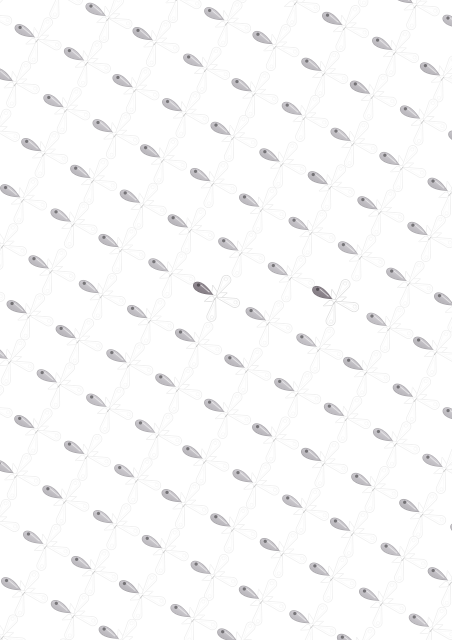
Reproduce this pattern procedurally as a WebGL 1 fragment shader.

```glsl
precision highp float;
// Slanted lattice of faint four-petal flowers, each with one glossy grey petal.

uniform vec2 u_resolution;

// The canvas is 100 units high.
const float CANVAS_HEIGHT = 100.0;
const vec2 FIRST_FLOWER = vec2(5.8, 93.9);
const vec2 STEP_ACROSS = vec2(7.67, -3.87);
const vec2 STEP_DOWN = vec2(-3.28, -7.08);
const float LEAF_LENGTH = 3.5;

vec2 hash22(vec2 p) {
  vec3 h = fract(vec3(p.xyx) * vec3(0.1031, 0.1030, 0.0973));
  h += dot(h, h.yzx + 33.33);
  return fract((h.xx + h.yz) * h.zy);
}

float cross2(vec2 a, vec2 b) {
  return a.x * b.y - a.y * b.x;
}

// Coordinates of p along an axis at the given angle in degrees.
vec2 alongAxis(vec2 p, float degrees) {
  float a = radians(degrees);
  vec2 axis = vec2(cos(a), sin(a));
  return vec2(dot(p, axis), cross2(axis, p));
}

float cover(float d, float px) {
  return clamp(0.5 - d / px, 0.0, 1.0);
}

float stroke(float d, float halfWidth, float px) {
  return cover(abs(d) - halfWidth, px);
}

float segment(vec2 p, vec2 a, vec2 b) {
  vec2 ab = b - a;
  return length(p - a - ab * clamp(dot(p - a, ab) / dot(ab, ab), 0.0, 1.0));
}

// Capsule along +x with radius r1 at the origin and r2 at distance h.
float taperedCapsule(vec2 p, float r1, float r2, float h) {
  p.y = abs(p.y);
  float b = (r1 - r2) / h;
  float a = sqrt(1.0 - b * b);
  float k = dot(p, vec2(a, -b));
  if (k < 0.0) return length(p) - r1;
  if (k > a * h) return length(p - vec2(h, 0.0)) - r2;
  return dot(p, vec2(b, a)) - r1;
}

// Teardrop with its round end at the origin and its tip at x = len.
float teardrop(vec2 p, float len, float halfWidth) {
  float k = 6.75 * halfWidth * halfWidth;
  float t = p.x / len;
  float s = max(1.0 - t, 0.0);
  float f = p.y * p.y - k * t * s * s;
  vec2 slope = vec2(-k / len * s * (1.0 - 3.0 * t), 2.0 * p.y);
  return max(f / max(length(slope), 0.05), p.x - len);
}

vec3 drawSepal(vec3 col, vec2 p, float angle, float ink, float px) {
  float d = taperedCapsule(alongAxis(p, angle) - vec2(0.7, 0.0), 0.42, 0.04, 1.15);
  return mix(col, vec3(1.0 - ink), stroke(d, 0.05, px));
}

vec3 drawPalePetal(vec3 col, vec2 p, float angle, float ink, float px) {
  vec2 q = alongAxis(p, angle) - vec2(0.4, 0.0);
  float d = taperedCapsule(q, 0.1, 0.72, 2.75);
  col = mix(col, vec3(1.0), cover(d, px));
  col = mix(col, vec3(1.0 - ink), stroke(d, 0.055, px));
  // Inner contour and curl at the round end
  col = mix(col, vec3(1.0 - 0.35 * ink), stroke(d + 0.26, 0.05, px));
  float curl = length(q - vec2(2.8, 0.1)) - 0.24;
  return mix(col, vec3(1.0 - 0.5 * ink), stroke(curl, 0.05, px));
}

vec3 drawGlossyPetal(vec3 col, vec2 p, vec3 tone, float px) {
  vec2 q = alongAxis(p - vec2(-3.46, 2.08), -29.5);
  float d = teardrop(q, LEAF_LENGTH, 0.75);
  float inside = cover(d, px);
  vec3 body = tone * (1.0 + 0.07 * smoothstep(-0.5, 0.5, q.y));
  body = mix(body, tone * 0.82, 0.7 * smoothstep(-0.2, 0.0, d));
  // Dark curl and light streak
  float spot = length(q - vec2(0.78, 0.2)) - 0.25;
  body = mix(body, tone * 0.62, cover(spot, max(px, 0.12)));
  float streak = segment(q, vec2(1.15, 0.38), vec2(2.75, 0.08)) - 0.07;
  body = mix(body, vec3(0.94), 0.75 * cover(streak, max(px, 0.12)));
  return mix(col, body, inside);
}

vec3 drawFlower(vec3 col, vec2 p, vec3 tone, float ink, float px) {
  col = drawSepal(col, p, 202.0, ink, px);
  col = drawSepal(col, p, 104.0, ink, px);
  col = drawSepal(col, p, 20.0, ink, px);
  col = drawPalePetal(col, p, 58.0, ink, px);
  col = drawPalePetal(col, p, -17.0, ink, px);
  col = drawPalePetal(col, p, -102.0, ink, px);
  col = drawGlossyPetal(col, p, tone, px);
  float dash = segment(p, vec2(-0.2, -0.4), vec2(0.15, 0.02)) - 0.06;
  return mix(col, vec3(0.78), cover(dash, px));
}

// One for the two flowers with a deeper tone, zero elsewhere.
float isDeep(vec2 cell) {
  float d = min(distance(cell, vec2(7.0, 2.0)), distance(cell, vec2(5.0, 3.0)));
  return 1.0 - step(0.5, d);
}

void main() {
  float px = CANVAS_HEIGHT / u_resolution.y;
  vec2 p = gl_FragCoord.xy * px - FIRST_FLOWER;
  vec2 lattice = vec2(cross2(p, STEP_DOWN), cross2(STEP_ACROSS, p)) / cross2(STEP_ACROSS, STEP_DOWN);
  vec2 nearest = floor(lattice + 0.5);
  vec3 col = vec3(1.0);
  for (int j = -1; j <= 1; j++) {
    for (int i = -1; i <= 1; i++) {
      vec2 cell = nearest + vec2(float(i), float(j));
      vec2 rnd = hash22(cell + 50.0);
      float deep = isDeep(cell);
      vec2 centre = cell.x * STEP_ACROSS + cell.y * STEP_DOWN;
      centre += mix((rnd - 0.5) * 0.4, vec2(-0.62, 0.28), deep);
      vec3 tone = mix(vec3(0.74, 0.73, 0.75) + 0.03 * (rnd.x - 0.5), vec3(0.53, 0.50, 0.53), deep);
      col = drawFlower(col, p - centre, tone, mix(0.065, 0.13, deep), px);
    }
  }
  gl_FragColor = vec4(col, 1.0);
}
```
